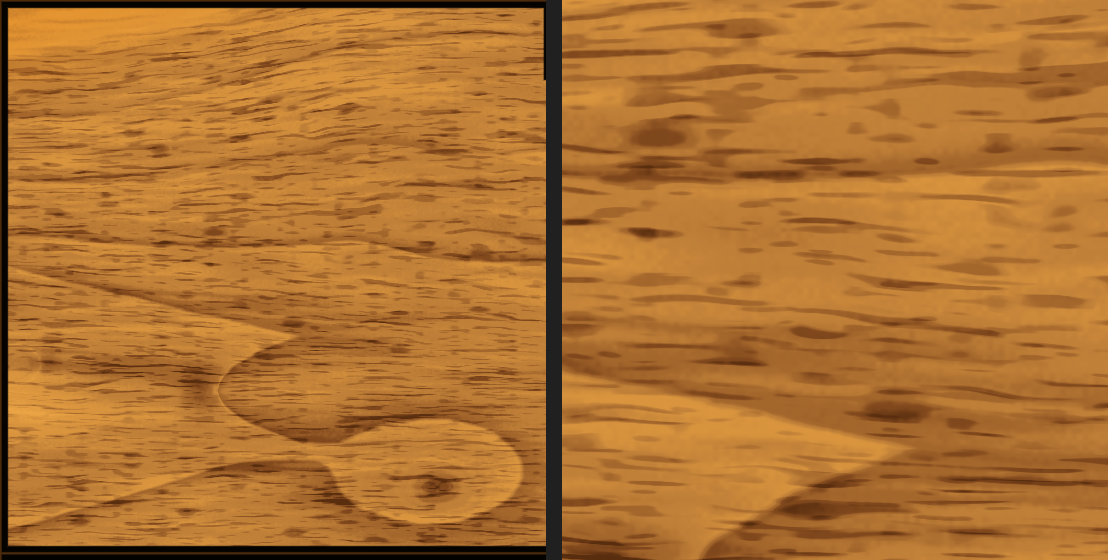
Left, the full canvas; right, a detail of the centre.
Write a WebGL 1 fragment shader that draws this texture.

```glsl
precision highp float;
// Varnished walnut board with flowing figure, short pores and a knot, in a thin black frame.
uniform vec2 u_resolution;

float hash(vec2 p) {
  return fract(sin(dot(p, vec2(127.1, 311.7))) * 43758.5453);
}

float noise(vec2 p) {
  vec2 i = floor(p), f = fract(p);
  f = f * f * (3.0 - 2.0 * f);
  return mix(mix(hash(i), hash(i + vec2(1.0, 0.0)), f.x),
             mix(hash(i + vec2(0.0, 1.0)), hash(i + 1.0), f.x), f.y);
}

float fbm(vec2 p) {
  float sum = 0.0, gain = 0.5;
  for (int i = 0; i < 4; i++) {
    sum += gain * noise(p);
    p = p * 2.03 + 17.3;
    gain *= 0.5;
  }
  return sum;
}

float smoothMin(float a, float b, float k) {
  float h = clamp(0.5 + 0.5 * (b - a) / k, 0.0, 1.0);
  return mix(b, a, h) - k * h * (1.0 - h);
}

// Soft elliptical spot, 1 at the centre
float spot(vec2 p, vec2 centre, vec2 radius) {
  vec2 v = (p - centre) / radius;
  return exp(-dot(v, v));
}

// Growth line: dark band above the edge, pale rim below it
float growthLine(float d, float width) {
  float dark = exp(-max(-d, 0.0) / width) * smoothstep(0.005, -0.003, d);
  float pale = exp(-max(d, 0.0) / 0.012) * smoothstep(-0.002, 0.006, d);
  return 0.16 * pale - 0.45 * dark;
}

// Signed distance to the pale heartwood tongue, negative inside
float tongue(vec2 p) {
  float upper = 0.472 + 0.24 * p.x - p.y;
  float lower = p.y - 0.945 + 0.12 * smoothstep(-0.05, 0.5, p.x)
              - 0.11 * smoothstep(0.56, 0.74, p.x);
  float opening = 0.095 * sqrt(clamp((p.x - 0.39) / 0.15, 0.0, 1.0));
  float wedge = max(opening - abs(p.y - 0.695), -0.1);
  wedge = mix(min(wedge, (p.x - 0.39) * 0.8), wedge, step(0.39, p.x));
  float body = max(max(upper, wedge), max(lower, p.x - 0.66));
  float lobe = (length((p - vec2(0.765, 0.842)) / vec2(0.17, 0.095)) - 1.0) * 0.1;
  return smoothMin(body, lobe, 0.025);
}

vec3 woodColor(float t) {
  vec3 c = mix(vec3(0.35, 0.18, 0.06), vec3(0.50, 0.28, 0.11), smoothstep(0.0, 0.25, t));
  c = mix(c, vec3(0.64, 0.40, 0.17), smoothstep(0.25, 0.5, t));
  c = mix(c, vec3(0.75, 0.50, 0.22), smoothstep(0.5, 0.75, t));
  c = mix(c, vec3(0.85, 0.58, 0.24), smoothstep(0.75, 1.0, t));
  return mix(c, vec3(0.94, 0.66, 0.28), smoothstep(1.0, 1.35, t));
}

float wood(vec2 p) {
  vec2 w = p + vec2(0.0, 0.012 * (fbm(p * vec2(7.0, 16.0)) - 0.5)
                       + 0.004 * (noise(p * vec2(25.0, 90.0)) - 0.5));
  float x = p.x;

  // Grain coordinate follows the rising figure near the top
  float g = w.y + 0.07 * smoothstep(0.1, 0.8, x) * smoothstep(0.5, 0.1, p.y)
          - 0.05 * x * smoothstep(0.35, 0.55, p.y) * smoothstep(0.75, 0.6, p.y);
  float tone = 0.83 + 0.45 * (fbm(vec2(x * 3.0, g * 17.0)) - 0.47);
  tone += 0.26 * (noise(vec2(x * 9.0, g * 130.0)) - 0.5);

  // Four long growth lines
  float lineB = w.y - 0.208 + 0.145 * smoothstep(0.1, 0.8, x);
  float lineC = w.y - 0.322 + 0.068 * smoothstep(0.2, 0.68, x) - 0.016 * smoothstep(0.68, 0.8, x);
  float lineD = w.y - 0.42 - 0.016 * smoothstep(0.0, 0.3, x)
              + 0.01 * smoothstep(0.5, 0.62, x) - 0.04 * smoothstep(0.62, 0.82, x);
  float lineA = w.y - 0.083 + 0.05 * x + 0.31 * x * x;
  tone += 0.7 * growthLine(lineB, 0.011) + 0.6 * growthLine(lineC, 0.008);
  tone += growthLine(lineD, 0.012);
  tone += 0.14 * smoothstep(0.05, -0.01, lineA) + 0.15 * exp(-abs(lineA) / 0.008);

  // Tongue, with the dark wood gathered around it
  float d = tongue(w);
  tone += growthLine(-d, 0.018 + 0.035 * smoothstep(0.3, 0.6, x));
  tone -= 0.5 * spot(p, vec2(0.36, 0.70), vec2(0.038, 0.045)) * smoothstep(0.0, -0.012, d);
  tone -= 0.2 * spot(p, vec2(0.22, 0.65), vec2(0.15, 0.04));
  tone += 0.28 * spot(p, vec2(0.03, 0.73), vec2(0.13, 0.06));

  // Knot with faint rings, and the half eye on the left edge
  vec2 k = (w - vec2(0.781, 0.87)) / vec2(0.032, 0.021);
  float r = length(k);
  tone += 0.09 * sin(r * 9.0) * exp(-r * 0.45) - 0.55 * exp(-r * r);
  tone -= 0.25 * exp(-8.0 * abs(length(vec2(abs(k.x) - 0.45, k.y)) - 0.4)) * step(r, 1.3);
  float eye = length((w - vec2(0.014, 0.651)) / vec2(0.058, 0.036));
  tone += 0.2 * exp(-14.0 * abs(eye - 1.0)) - 0.12 * exp(-20.0 * abs(eye - 0.75));
  tone -= 0.3 * spot(p, vec2(0.085, 0.645), vec2(0.025, 0.02));

  // Short dark pores in two sizes, sparse in the bright corner
  float density = smoothstep(-0.02, 0.06, lineA) * (0.6 + 0.7 * fbm(p * vec2(4.0, 9.0)));
  float pores = smoothstep(0.62, 0.86, noise(vec2(x * 21.0, g * 235.0)));
  float finePores = smoothstep(0.62, 0.9, noise(vec2(x * 48.0 + 9.0, g * 290.0)));
  tone -= density * (0.42 * pores + 0.27 * finePores);
  return tone + 0.07 * (noise(p * 300.0) - 0.5);
}

void main() {
  vec2 p = gl_FragCoord.xy / u_resolution.y;
  p.y = 1.0 - p.y;
  float px = 1.0 / u_resolution.y;
  float right = u_resolution.x / u_resolution.y;
  vec3 color = woodColor(wood(p));
  color = mix(color, color * vec3(1.06, 1.0, 0.75), smoothstep(0.25, 0.0, p.y + 0.3 * p.x));

  // Black frame with thin brown outlines
  float inset = min(min(p.x, p.y) - 0.0143, 0.975 - p.y);
  inset = min(inset, max(right - 0.004 - p.x, p.y - 0.143));
  float rim = min(min(p.x, p.y), abs(p.y - 0.988) + 0.001);
  vec3 frame = mix(vec3(0.3, 0.17, 0.05), vec3(0.015, 0.01, 0.0), smoothstep(-px, px, rim - 0.003));
  gl_FragColor = vec4(mix(frame, color, smoothstep(-px, px, inset)), 1.0);
}
```
